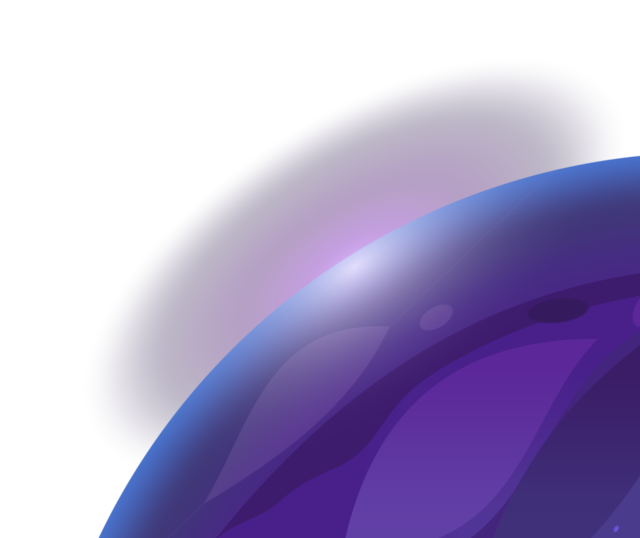
Reproduce this background procedurally as a WebGL 1 fragment shader.

```glsl
precision highp float;
// A violet glass sphere rising from the lower right, lit on its rim by a tilted
// elliptical glow. The disc is shaded by depth below its rim; bands and petals
// are bounded by bowed curves, and the glow is screened over the sphere.

uniform vec2 u_resolution;

// All lengths are in canvas heights, with the origin at the lower left.
const vec2 SPHERE_CENTER = vec2(1.3173, -0.5387);
const float SPHERE_RADIUS = 1.2554;
const vec2 GLOW_CENTER = vec2(0.6594, 0.504);
const vec2 GLOW_AXES = vec2(0.583, 0.279);
const float GLOW_TILT = 0.576;
const float GLOW_FALLOFF = 2.4;

const vec3 BACKDROP = vec3(1.0);
const vec3 HALO_CORE = vec3(0.83, 0.68, 0.96);
const vec3 HALO_PINK = vec3(0.77, 0.62, 0.88);
const vec3 HALO_MAUVE = vec3(0.71, 0.63, 0.77);
const vec3 HALO_GRAY = vec3(0.74, 0.72, 0.78);
const vec3 GLOW_LIGHT = vec3(0.85, 0.78, 0.97);

const vec3 RIM_BLUE = vec3(0.29, 0.47, 0.83);
const vec3 RIM_SHADE = vec3(0.25, 0.22, 0.47);
const vec3 SHELL = vec3(0.28, 0.16, 0.52);
const vec3 BAND = vec3(0.24, 0.11, 0.43);
const vec3 BAND_SPOT = vec3(0.21, 0.10, 0.37);
const vec3 CORE = vec3(0.285, 0.125, 0.54);
const vec3 CORE_LOW = vec3(0.32, 0.21, 0.59);
const vec3 PETAL = vec3(0.36, 0.155, 0.60);
const vec3 PETAL_LOW = vec3(0.38, 0.25, 0.65);
const vec3 FOLD = vec3(0.265, 0.145, 0.49);
const vec3 HOLLOW = vec3(0.23, 0.11, 0.40);
const vec3 HOLLOW_LOW = vec3(0.25, 0.19, 0.48);
const vec3 CORNER = vec3(0.29, 0.23, 0.55);
const vec3 SPARK = vec3(0.42, 0.33, 0.85);
const vec3 SHEEN = vec3(0.80, 0.60, 0.88);
const float SHEEN_ALPHA = 0.14;

// Antialiased coverage of a signed distance, positive inside.
float cover(float d) {
  float px = 1.0 / u_resolution.y;
  return smoothstep(-px, px, d);
}

// Bowed curve from a to b: x = progress along it, y = offset to its left.
vec2 bend(vec2 p, vec2 a, vec2 b, float bow, float skew) {
  float len = distance(a, b);
  vec2 dir = (b - a) / len;
  vec2 d = p - a;
  float u = dot(d, dir) / len;
  float t = clamp(u, 0.0, 1.0);
  float arch = 4.0 * t * (1.0 - t) * (bow + skew * (2.0 * t - 1.0));
  return vec2(u, dot(d, vec2(-dir.y, dir.x)) - len * arch);
}

// Normalized radius in a tilted ellipse; 1 on its outline.
float ellipse(vec2 p, vec2 center, vec2 axes, float tilt) {
  float c = cos(tilt), s = sin(tilt);
  vec2 d = p - center;
  return length(vec2(c * d.x + s * d.y, c * d.y - s * d.x) / axes);
}

float blob(vec2 p, vec2 center, vec2 axes, float tilt) {
  return cover((1.0 - ellipse(p, center, axes, tilt)) * axes.y);
}

vec3 halo(float r) {
  vec3 c = mix(HALO_CORE, HALO_PINK, smoothstep(0.0, 0.2, r));
  c = mix(c, HALO_MAUVE, smoothstep(0.12, 0.44, r));
  c = mix(c, HALO_GRAY, smoothstep(0.4, 0.75, r));
  return mix(c, BACKDROP, smoothstep(0.66, 1.0, r));
}

vec3 sphere(vec2 p, float depth) {
  // Blue rim fading into the shell
  vec3 c = mix(RIM_BLUE, RIM_SHADE, smoothstep(-0.025, 0.105, depth));
  c = mix(c, SHELL, smoothstep(0.08, 0.22, depth));

  // Dark wavy band, with the bright core beneath it
  vec2 band = bend(p, vec2(0.402, 0.0), vec2(1.189, 0.492), 0.098, 0.01);
  float swell = (band.x - 0.33) / 0.11;
  float thickness = 0.045 * smoothstep(-0.02, 0.15, band.x) + 0.04 * exp(-swell * swell);
  float low = smoothstep(0.35, 0.0, p.y);
  c = mix(c, BAND, cover(-band.y));
  vec3 core = mix(CORE, CORE_LOW, low * smoothstep(0.65, 0.9, p.x));
  c = mix(c, core, cover(-band.y - thickness));
  c = mix(c, BAND_SPOT, blob(p, vec2(1.037, 0.4226), vec2(0.057, 0.022), 0.12));

  // Bright central petal
  float top = bend(p, vec2(0.642, 0.0), vec2(1.111, 0.37), 0.2, 0.0).y;
  float side = bend(p, vec2(0.816, 0.0), vec2(1.111, 0.37), -0.053, 0.079).y;
  c = mix(c, mix(PETAL, PETAL_LOW, low), cover(min(-top, side)));

  // Nested folds at the lower right
  float fold = bend(p, vec2(0.875, 0.0), vec2(1.189, 0.384), 0.0175, 0.074).y;
  float hollow = bend(p, vec2(0.916, 0.0), vec2(1.189, 0.358), 0.07, 0.0).y;
  float corner = bend(p, vec2(1.099, 0.0), vec2(1.189, 0.115), -0.02, 0.0).y;
  c = mix(c, FOLD, cover(-fold));
  c = mix(c, mix(HOLLOW, HOLLOW_LOW, low), cover(-hollow));
  c = mix(c, CORNER, cover(-corner));
  c = mix(c, SPARK, blob(p, vec2(1.1455, 0.017), vec2(0.006, 0.004), 1.0));
  c = mix(c, PETAL, blob(p, vec2(1.2, 0.425), vec2(0.035, 0.02), 1.1));

  // Translucent reflections near the rim
  float upper = bend(p, vec2(0.378, 0.063), vec2(0.7245, 0.393), 0.165, 0.1).y;
  float lower = bend(p, vec2(0.378, 0.063), vec2(0.7245, 0.393), -0.075, -0.02).y;
  float sheen = cover(min(-upper, lower));
  sheen = max(sheen, blob(p, vec2(0.811, 0.41), vec2(0.034, 0.019), 0.55));
  return mix(c, SHEEN, SHEEN_ALPHA * sheen);
}

void main() {
  vec2 p = gl_FragCoord.xy / u_resolution.y;
  float depth = SPHERE_RADIUS - distance(p, SPHERE_CENTER);
  float r = ellipse(p, GLOW_CENTER, GLOW_AXES, GLOW_TILT);
  vec3 light = GLOW_LIGHT * pow(max(1.0 - r, 0.0), GLOW_FALLOFF);
  vec3 lit = 1.0 - (1.0 - sphere(p, depth)) * (1.0 - light);
  gl_FragColor = vec4(mix(halo(r), lit, cover(depth)), 1.0);
}
```
